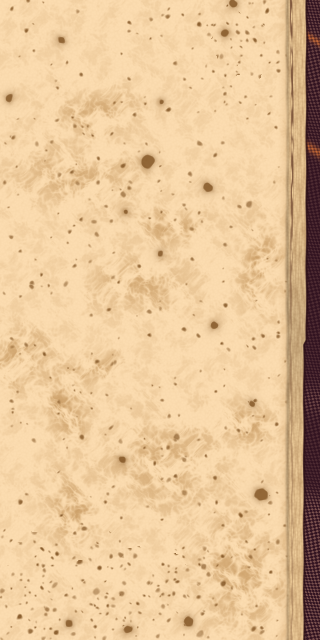
A Shadertoy shader for this texture:

```glsl
// Foxed, aged paper beside a worn page edge and a strip of dark woven cover.
// Cellular noise breaks up soft elliptical stains; hashed grids scatter specks;
// layered sines bend the outlines and draw the weave. Space: x 0..1, y 0..2.

vec2 hash2(vec2 p) {
    vec3 q = fract(p.xyx * vec3(0.1031, 0.1030, 0.0973));
    q += dot(q, q.yzx + 33.33);
    return fract((q.xx + q.yz) * q.zy);
}

// Distance to the nearest jittered cell point
float cellular(vec2 p) {
    vec2 cell = floor(p), f = fract(p);
    float nearest = 2.0;
    for (int j = -1; j <= 1; j++)
    for (int i = -1; i <= 1; i++) {
        vec2 o = vec2(i, j);
        vec2 d = o + hash2(cell + o + 50.0) - f;
        nearest = min(nearest, dot(d, d));
    }
    return sqrt(nearest);
}

vec2 wobble(vec2 p) {
    return sin(p.yx * 23.0 + 1.7) * 0.012 + sin(p.yx * 61.0 + p.xy * 37.0) * 0.006
         + sin(p.yx * 149.0 - p.xy * 97.0) * 0.0025;
}

// Broad stains: centre and radii
float stainMask(vec2 p) {
    const vec4 stains[12] = vec4[12](
        vec4(0.31, 1.65, 0.12, 0.06), vec4(0.23, 1.45, 0.18, 0.09),
        vec4(0.53, 1.30, 0.11, 0.05), vec4(0.44, 1.11, 0.15, 0.08),
        vec4(0.05, 0.88, 0.10, 0.09), vec4(0.31, 0.855, 0.08, 0.035),
        vec4(0.22, 0.41, 0.07, 0.10), vec4(0.76, 0.68, 0.09, 0.05),
        vec4(0.52, 0.55, 0.17, 0.14), vec4(0.81, 1.17, 0.05, 0.14),
        vec4(0.20, 0.72, 0.06, 0.09), vec4(0.75, 0.20, 0.12, 0.18));
    float mask = 0.0;
    for (int i = 0; i < 12; i++) {
        vec2 d = (p - stains[i].xy) / stains[i].zw;
        float small = 0.07 / (0.07 + stains[i].z);
        mask += exp(-dot(d, d)) * (0.4 + small);
    }
    return min(mask, 1.1);
}

// Large rust spots: centre and radius
float rustSpots(vec2 p, float soft) {
    const vec3 spots[16] = vec3[16](
        vec3(0.461, 1.497, 0.021), vec3(0.651, 1.417, 0.016),
        vec3(0.818, 0.458, 0.021), vec3(0.727, 1.985, 0.014),
        vec3(0.705, 1.893, 0.012), vec3(0.026, 1.695, 0.012),
        vec3(0.190, 1.875, 0.012), vec3(0.672, 0.984, 0.013),
        vec3(0.497, 1.211, 0.010), vec3(0.391, 1.333, 0.008),
        vec3(0.500, 1.685, 0.008), vec3(0.586, 0.057, 0.016),
        vec3(0.214, 0.050, 0.013), vec3(0.401, 0.029, 0.013),
        vec3(0.380, 0.560, 0.012), vec3(0.786, 0.742, 0.010));
    float ink = 0.0;
    for (int i = 0; i < 16; i++) {
        float d = length(p - spots[i].xy) - spots[i].z;
        ink = max(ink, 0.8 * smoothstep(soft, -soft, d));
        ink = max(ink, 0.3 * exp(-max(d, 0.0) * 110.0));
    }
    return ink;
}

// Small specks, denser along the bottom and in the upper right
float specks(vec2 p, float soft) {
    vec2 corner = (p - vec2(0.73, 1.86)) / vec2(0.08, 0.16);
    float density = 0.07 + 0.5 * exp(-dot(corner, corner))
        + 0.28 * smoothstep(0.36, 0.2, p.y) * smoothstep(0.72, 0.62, p.x);
    float ink = 0.0, scale = 15.0;
    for (int k = 0; k < 3; k++) {
        vec2 g = p * scale, cell = floor(g);
        vec2 pick = hash2(cell + float(k) * 71.0), at = hash2(cell + 137.0);
        float d = length(fract(g) - 0.3 - 0.4 * at) / scale;
        float radius = mix(0.0025, 0.0085, pick.y * pick.y) * (1.15 - 0.2 * float(k));
        ink = max(ink, step(pick.x, density) * smoothstep(soft, -soft, d - radius)
                       * (0.4 + 0.45 * at.y));
        scale *= 1.65;
    }
    return ink;
}

vec3 paper(vec2 p, float soft) {
    vec2 q = p + wobble(p);
    float mottle = 1.0 - 0.45 * cellular(q * 13.0) - 0.3 * cellular(q * 31.0)
                 - 0.25 * cellular(q * 75.0);
    float grain = cellular(p * 120.0) - 0.45;
    float stain = 0.07 + 0.13 * smoothstep(0.48, 0.8, mottle)
                + 0.62 * stainMask(q) * smoothstep(0.38, 0.8, mottle) + 0.06 * grain;
    stain += 0.18 * smoothstep(0.865, 0.9, p.x);
    vec3 col = mix(vec3(1.0, 0.88, 0.71), vec3(0.74, 0.55, 0.32), clamp(stain, 0.0, 1.0));
    vec2 ragged = p + wobble(p * 1.7) * 0.3;
    float ink = max(rustSpots(ragged, soft), specks(ragged, soft));
    return mix(col, vec3(0.47, 0.29, 0.10), ink);
}

// Stacked page edges with long fibres and creases
vec3 pageEdge(vec2 p, float px) {
    float fibre = cellular(p * vec2(130.0, 14.0)), grain = cellular(p * 110.0);
    vec3 col = mix(vec3(0.94, 0.81, 0.61), vec3(0.71, 0.55, 0.37), 0.55 * fibre + 0.25 * grain);
    col *= 1.0 - 0.1 * exp(-pow((p.y - 0.95) / 0.25, 2.0));
    float crease = abs(p.x - 0.911 - 0.0025 * sin(p.y * 5.0));
    float worn = mix(0.25, 0.75, smoothstep(0.9, 1.5, p.y)) * smoothstep(0.1, 0.5, fibre);
    col = mix(col, vec3(0.40, 0.24, 0.16), worn * smoothstep(0.003 + px, 0.001, crease));
    return col * (1.0 - 0.2 * smoothstep(0.012, 0.0, abs(p.x - 0.897)));
}

// Woven cover with pale threads and two ember-coloured flecks
vec3 cover(vec2 p) {
    float thread = sin(p.x * 260.0 + p.y * 390.0 + 3.0 * sin(p.y * 17.0 + p.x * 30.0));
    thread *= sin(p.x * 310.0 - p.y * 240.0 + 2.0 * sin(p.y * 11.0));
    float pale = 0.25 + 0.45 * smoothstep(0.5, 0.4, p.y) + 0.25 * smoothstep(1.4, 1.8, p.y)
               + 0.3 * exp(-pow((p.y - 0.75) / 0.05, 2.0));
    vec3 col = mix(vec3(0.20, 0.08, 0.13), vec3(0.60, 0.42, 0.38),
                   pale * smoothstep(-0.5, 0.8, thread));
    float slope = p.y + 0.6 * (p.x - 0.975);
    float ember = exp(-pow((slope - 1.88) / 0.012, 2.0)) + exp(-pow((slope - 1.535) / 0.016, 2.0));
    return mix(col, vec3(0.86, 0.45, 0.20), ember * (0.55 + 0.3 * thread));
}

void mainImage(out vec4 fragColor, in vec2 fragCoord) {
    vec2 p = fragCoord / iResolution.xy * vec2(1.0, 2.0);
    float px = 1.0 / iResolution.x;
    float pageEnd = 0.895 + 0.002 * sin(p.y * 9.0) + 0.001 * sin(p.y * 47.0);
    float coverStart = mix(0.949, 0.957, smoothstep(0.92, 0.94, p.y)) + 0.001 * sin(p.y * 31.0);

    vec3 col = paper(p, 0.0025 + px * 0.5);
    col = mix(col, pageEdge(p, px), smoothstep(-0.004 - px, 0.004 + px, p.x - pageEnd));
    col = mix(col, cover(p), smoothstep(-px, px, p.x - coverStart));
    // Shadow in the joint
    col = mix(col, vec3(0.16, 0.05, 0.07), 0.75 * smoothstep(0.003 + px, 0.0, abs(p.x - coverStart - 0.002)));
    fragColor = vec4(clamp(col, 0.0, 1.0), 1.0);
}
```
